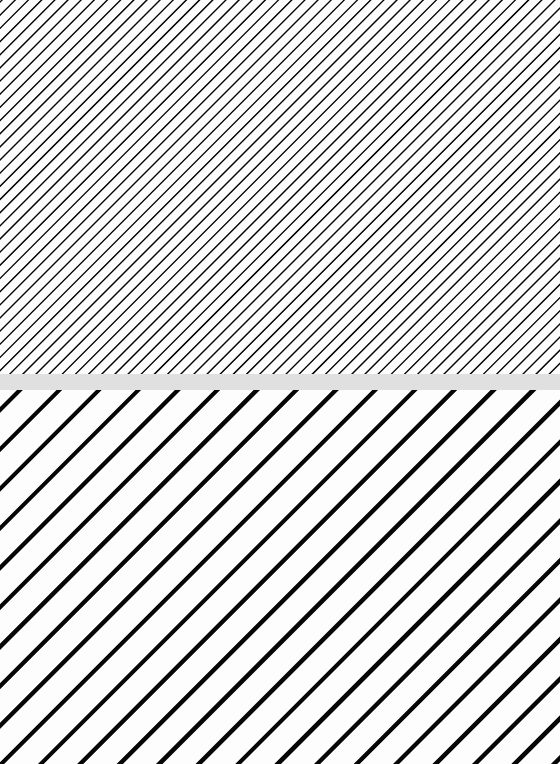
Top, the full canvas; bottom, a detail of the centre.
Write a Shadertoy shader that draws this pattern.

```glsl
// Thin black diagonal pinstripes rising to the right on a white ground.

const float STRIPES_ACROSS = 42.55;  // repeats along the canvas width
const float STRIPE_PHASE = 0.16;     // offset from the top left corner, in repeats
const float LINE_SHARE = 0.156;      // line width as a share of one repeat
const float WIDTH_VARIATION = 0.16;  // spread of line widths between repeats
const float EDGE_SOFTNESS = 0.92;    // width of the smoothed edge, in pixels

const vec3 PAPER = vec3(0.992);
const vec3 INK = vec3(0.025);

float hash(float n) {
    return fract(sin(n * 12.9898) * 43758.5453);
}

// Coverage of a line of the given width, with smoothed edges
float lineCoverage(float dist, float width, float blur) {
    return clamp(0.5 + (0.5 * width - dist) / blur, 0.0, 1.0);
}

// Line width of one stripe, slightly uneven from repeat to repeat
float stripeWidth(float index, float period) {
    float variation = (hash(index) - 0.5) * WIDTH_VARIATION;
    return LINE_SHARE * period * (1.0 + variation);
}

void mainImage(out vec4 fragColor, in vec2 fragCoord) {
    // Canvas widths, measured from the top left corner
    vec2 p = vec2(fragCoord.x, iResolution.y - fragCoord.y) / iResolution.x;
    float pixel = 1.0 / iResolution.x;

    // Position across the stripes in repeats, at 45 degrees
    float stripe = (p.x + p.y) * STRIPES_ACROSS - STRIPE_PHASE;
    float period = sqrt(0.5) / STRIPES_ACROSS;

    float index = floor(stripe + 0.5);
    float dist = abs(stripe - index) * period;
    float ink = lineCoverage(dist, stripeWidth(index, period), EDGE_SOFTNESS * pixel);

    fragColor = vec4(mix(PAPER, INK, ink), 1.0);
}
```
